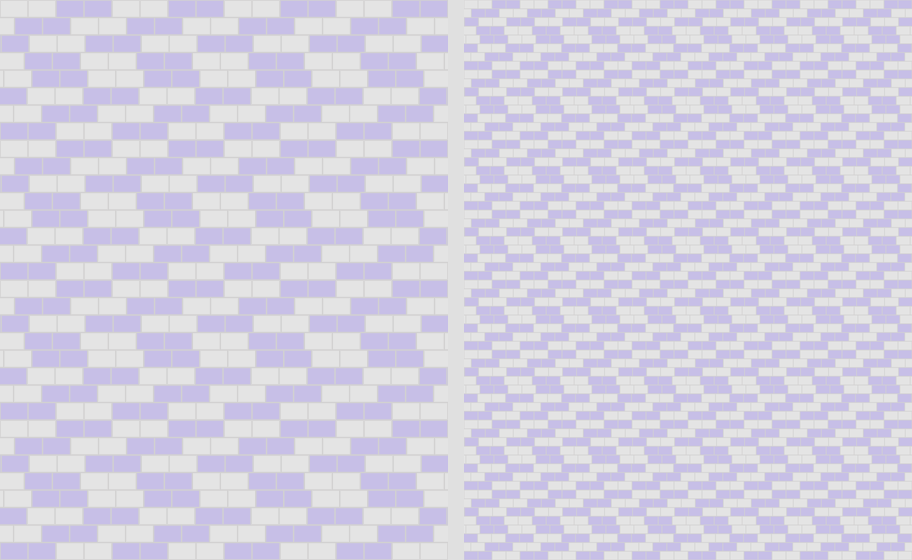
Left: one tile. Right: repeated 2 by 2.
Reproduce this pattern procedurally as a WebGL 2 fragment shader.

```glsl
#version 300 es
precision highp float;

uniform vec2 u_resolution;
out vec4 fragColor;

const vec2 BRICKS = vec2(16.0, 32.0);   // bricks across and rows down the canvas
const float PERIOD = 4.0;               // two lilac bricks, then two pale ones
const float JOINT_WIDTH = 0.0026;       // in canvas heights

const vec3 PALE = vec3(0.896, 0.896, 0.896);
const vec3 LILAC = vec3(0.780, 0.750, 0.906);
const vec3 JOINT = vec3(0.822, 0.820, 0.820);

// Start of the lilac pair in each row, in bricks, from the bottom up
const float ROW_SHIFT[8] = float[8](0.0, 1.485, 2.965, 1.135, 0.87, 3.04, 0.52, 2.0);

// Distance to the nearest side of a unit cell, scaled to the cell size
float edgeDistance(vec2 cell, vec2 size) {
    vec2 d = (0.5 - abs(fract(cell) - 0.5)) * size;
    return min(d.x, d.y);
}

// Moves a point along its row by that row's shift
vec2 shiftRow(vec2 p) {
    int row = int(mod(floor(p.y), 8.0));
    return vec2(p.x - ROW_SHIFT[row], p.y);
}

// Alternates pairs of bricks along the row
vec3 brickColor(float x) {
    return mod(floor(x), PERIOD) < 2.0 ? LILAC : PALE;
}

// Pixel coverage of a line with the given width
float lineCoverage(float dist, float width, float pixel) {
    return clamp((0.5 * width - dist) / pixel + 0.5, 0.0, 1.0);
}

void main() {
    vec2 uv = gl_FragCoord.xy / u_resolution;
    vec2 brickSize = vec2(u_resolution.x / u_resolution.y, 1.0) / BRICKS;
    float pixel = 1.0 / u_resolution.y;

    vec2 brick = shiftRow(uv * BRICKS);
    float joint = lineCoverage(edgeDistance(brick, brickSize), JOINT_WIDTH, pixel);

    fragColor = vec4(mix(brickColor(brick.x), JOINT, joint), 1.0);
}
```
